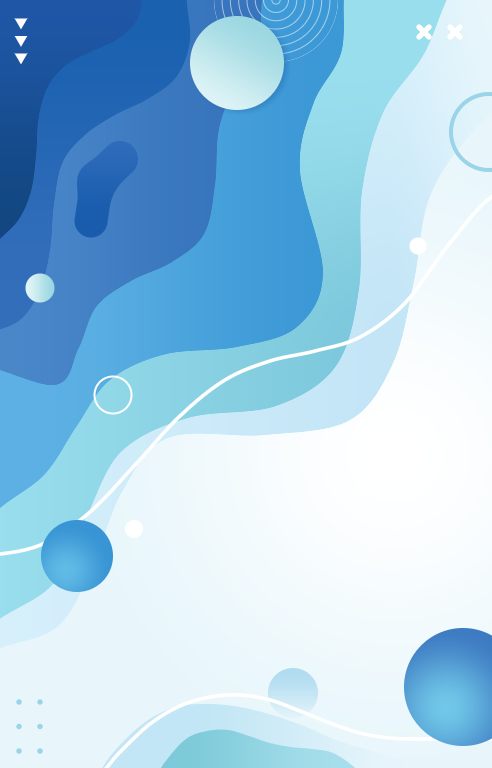
Reproduce this background procedurally as a WebGL 2 fragment shader.

```glsl
#version 300 es
precision highp float;

uniform vec2 u_resolution;
out vec4 outColor;

#define HEIGHT 768.0
#define LINE_WIDTH 3.6
#define GLOW_CENTER vec2(395.0, 455.0)
#define GLOW_RADIUS 330.0
#define RING_GAP 8.3
#define RING_LIMIT 62.0
#define WHITE vec3(1.0)
#define PALE vec3(0.91, 0.965, 0.985)
#define AQUA vec3(0.60, 0.83, 0.91)
#define PEARL_DARK vec3(0.60, 0.84, 0.88)
#define PEARL_LIGHT vec3(0.89, 0.965, 0.97)

// Smooth-edged coverage of a signed distance
float cover(float d) {
  return clamp(0.5 - d * u_resolution.y / HEIGHT, 0.0, 1.0);
}

void paint(inout vec3 color, vec3 tint, float d) {
  color = mix(color, tint, cover(d));
}

// Signed distance to a cubic wave with evenly spaced knot heights
float wave(vec2 p, float start, float gap, float k[12]) {
  float s = clamp((p.x - start) / gap, 0.0, 11.0);
  int i = min(int(s), 10);
  float t = s - float(i);
  float a = k[max(i - 1, 0)], b = k[i], c = k[i + 1], d = k[min(i + 2, 11)];
  float linear = 0.5 * (c - a);
  float square = a - 2.5 * b + 2.0 * c - 0.5 * d;
  float cube = 1.5 * (b - c) + 0.5 * (d - a);
  float height = b + t * (linear + t * (square + t * cube));
  float slope = (linear + t * (2.0 * square + t * 3.0 * cube)) / gap;
  return (p.y - height) / sqrt(1.0 + slope * slope);
}

float disc(vec2 p, vec2 center, float radius) {
  return length(p - center) - radius;
}

float ring(vec2 p, vec2 center, float radius, float width) {
  return abs(disc(p, center, radius)) - 0.5 * width;
}

float capsule(vec2 p, vec2 a, vec2 b, float radius) {
  vec2 ab = b - a;
  return length(p - a - ab * clamp(dot(p - a, ab) / dot(ab, ab), 0.0, 1.0)) - radius;
}

float smoothUnion(float a, float b, float k) {
  float h = max(k - abs(a - b), 0.0) / k;
  return min(a, b) - 0.25 * h * h * k;
}

void main() {
  vec2 up = gl_FragCoord.xy / u_resolution.y * HEIGHT;
  vec2 p = vec2(up.x, HEIGHT - up.y);
  vec2 diagonal = vec2(p.x - p.y, p.x + p.y);
  float across = clamp(p.x / 400.0, 0.0, 1.0);
  float down = clamp(p.y / 600.0, 0.0, 1.0);

  // Pale ground with a white glow
  float glow = 1.0 - smoothstep(0.0, GLOW_RADIUS, length(p - GLOW_CENTER));
  vec3 color = mix(PALE, WHITE, glow);

  // Nested liquid layers, outermost first
  vec3 mist = mix(vec3(0.84, 0.94, 0.985), vec3(0.76, 0.895, 0.965), across * smoothstep(0.0, 0.6, down));
  mist = mix(mist, PALE, smoothstep(380.0, 500.0, p.x) * (1.0 - down));
  paint(color, mist, wave(diagonal, -670.0, 100.0,
    float[12](640.0, 684.0, 657.0, 614.0, 606.0, 700.0, 770.0, 756.0, 697.0, 628.0, 605.0, 610.0)));
  vec3 teal = mix(vec3(0.60, 0.87, 0.93), vec3(0.47, 0.77, 0.85), across * smoothstep(0.1, 0.6, down));
  paint(color, teal, wave(diagonal, -630.0, 100.0,
    float[12](617.0, 637.0, 603.0, 573.0, 606.0, 682.0, 702.0, 648.0, 554.0, 496.0, 478.0, 440.0)));
  vec3 azure = mix(vec3(0.36, 0.69, 0.89), vec3(0.24, 0.60, 0.84), smoothstep(0.1, 0.8, across));
  paint(color, azure, wave(diagonal, -510.0, 80.0,
    float[12](508.0, 519.0, 503.0, 490.0, 519.0, 584.0, 624.0, 596.0, 470.0, 417.0, 393.0, 325.0)));
  vec3 cobalt = mix(vec3(0.29, 0.53, 0.79), vec3(0.22, 0.46, 0.74), smoothstep(0.0, 0.55, across));
  paint(color, cobalt, wave(diagonal, -390.0, 60.0,
    float[12](340.0, 440.0, 427.0, 403.0, 412.0, 434.0, 438.0, 400.0, 348.0, 321.0, 308.0, 258.0)));
  vec3 royal = mix(vec3(0.10, 0.38, 0.69), vec3(0.20, 0.43, 0.73), smoothstep(0.0, 0.5, down));
  paint(color, royal, wave(diagonal, -350.0, 50.0,
    float[12](322.0, 340.0, 330.0, 300.0, 258.0, 225.0, 220.0, 230.0, 247.0, 253.0, 230.0, 175.0)));
  vec3 navy = mix(vec3(0.12, 0.34, 0.65), vec3(0.07, 0.28, 0.51), smoothstep(0.0, 0.37, down));
  paint(color, navy, wave(diagonal, -240.0, 40.0,
    float[12](239.0, 238.0, 222.0, 192.0, 157.0, 135.0, 131.0, 143.0, 157.0, 156.0, 128.0, 100.0)));

  // Bent pebble
  vec2 bend = vec2(97.0, 181.0);
  float pebble = smoothUnion(capsule(p, vec2(120.0, 159.0), bend, 18.0),
                             capsule(p, bend, vec2(91.0, 221.0), 16.5), 10.0);
  paint(color, mix(vec3(0.18, 0.42, 0.73), vec3(0.10, 0.36, 0.68), smoothstep(140.0, 220.0, p.y)), pebble);

  // Concentric rings, then the pearl with its shadow and a bead
  float r = length(p - vec2(276.0, 0.0));
  float rings = max(abs(fract(r / RING_GAP) - 0.5) * RING_GAP - 0.5, r - RING_LIMIT);
  color = mix(color, WHITE, 0.55 * cover(rings));
  vec2 pearl = vec2(237.0, 63.0);
  color = mix(color, navy, 0.35 * (1.0 - smoothstep(-6.0, 6.0, disc(p, pearl + vec2(4.0, 2.0), 46.0))));
  float sheen = smoothstep(-55.0, 65.0, dot(p - pearl, vec2(-0.5, 0.85)));
  paint(color, mix(PEARL_DARK, PEARL_LIGHT, sheen), disc(p, pearl, 47.0));
  paint(color, mix(PEARL_LIGHT, PEARL_DARK, smoothstep(24.0, 56.0, p.x)), disc(p, vec2(40.0, 288.0), 14.5));

  // Hills at the foot, with a pale ball behind the line
  paint(color, mix(vec3(0.76, 0.90, 0.96), PALE, smoothstep(180.0, 430.0, p.x)), wave(up, 80.0, 32.0,
    float[12](-30.0, 14.0, 45.0, 61.0, 64.0, 61.0, 53.0, 42.0, 28.0, 18.0, 8.0, -6.0)));
  paint(color, mix(vec3(0.49, 0.79, 0.85), vec3(0.65, 0.87, 0.92), smoothstep(170.0, 340.0, p.x)), wave(up, 144.0, 21.0,
    float[12](-25.0, 6.0, 29.0, 37.0, 38.0, 32.0, 25.0, 21.0, 19.0, 15.0, 1.0, -20.0)));
  paint(color, mix(vec3(0.69, 0.86, 0.94), PALE, smoothstep(668.0, 730.0, p.y)), disc(p, vec2(293.0, 693.0), 25.0));

  // White flowing lines
  float sweep = wave(p, 0.0, 45.0,
    float[12](554.0, 543.0, 512.0, 465.0, 416.0, 380.0, 361.0, 351.0, 337.0, 303.0, 243.0, 195.0));
  float ripple = wave(up, 90.0, 30.0,
    float[12](-16.0, 16.0, 44.0, 62.0, 71.0, 73.0, 68.0, 57.0, 45.0, 35.0, 30.0, 29.0));
  paint(color, WHITE, min(abs(sweep), abs(ripple)) - 0.5 * LINE_WIDTH);

  // Balls, dots and open rings
  float small = smoothstep(0.0, 48.0, length(p - vec2(66.0, 570.0)));
  paint(color, mix(vec3(0.38, 0.73, 0.90), vec3(0.22, 0.58, 0.83), small), disc(p, vec2(77.0, 556.0), 36.0));
  float large = smoothstep(0.0, 82.0, length(p - vec2(446.0, 707.0)));
  paint(color, mix(vec3(0.44, 0.78, 0.91), vec3(0.24, 0.48, 0.76), large), disc(p, vec2(463.0, 687.0), 59.0));
  paint(color, WHITE, min(disc(p, vec2(134.0, 529.0), 9.0), disc(p, vec2(418.0, 246.0), 8.5)));
  paint(color, WHITE, ring(p, vec2(113.0, 395.0), 18.5, 2.0));
  paint(color, AQUA, ring(p, vec2(489.0, 132.0), 38.0, 4.0));

  // Corner marks: triangles, crosses and a dot grid
  for (int i = 0; i < 3; i++) {
    float n = float(i);
    vec2 t = p - vec2(21.0, 23.0 + 17.5 * n);
    paint(color, WHITE, max(-t.y - 4.5, 0.86 * abs(t.x) + 0.5 * t.y - 3.2));
    vec2 g = vec2(abs(p.x - 29.5) - 10.5, p.y - 702.0 - 24.5 * n);
    paint(color, AQUA, length(g) - 2.7);
  }
  vec2 c = abs(vec2(abs(p.x - 439.5) - 15.5, p.y - 32.0));
  paint(color, WHITE, capsule(c, vec2(0.0), vec2(5.0), 2.6));

  outColor = vec4(color, 1.0);
}
```
